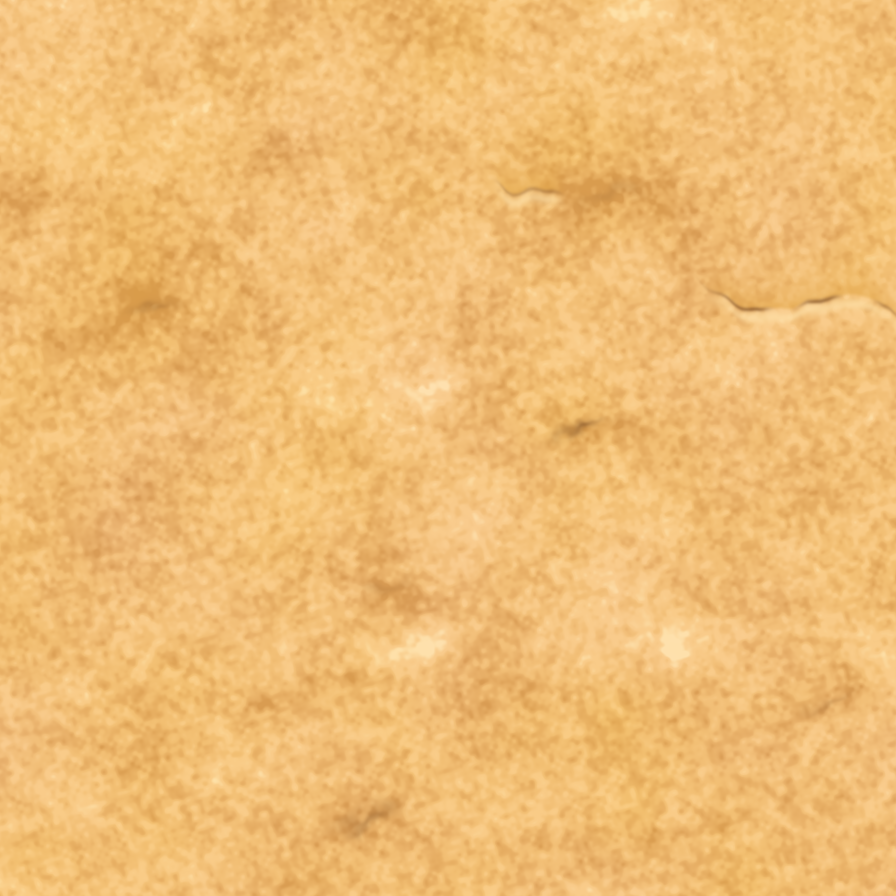
Reproduce this texture procedurally as a Shadertoy shader.

```glsl
const vec3 SHADOW = vec3(0.85, 0.61, 0.32);
const vec3 OCHRE = vec3(0.91, 0.69, 0.40);
const vec3 SAND = vec3(0.95, 0.75, 0.46);
const vec3 CREAM = vec3(0.975, 0.795, 0.53);
const vec3 PALE = vec3(0.995, 0.88, 0.66);
const vec3 UMBER = vec3(0.50, 0.31, 0.14);
const vec3 AMBER = vec3(0.88, 0.64, 0.25);
const vec2 SPREAD = vec2(0.7549, 0.5698);
const mat2 TURN = mat2(0.8, 0.6, -0.6, 0.8);

float hash(vec2 p) {
    vec3 q = fract(p.xyx * 0.1031);
    q += dot(q, q.yzx + 33.33);
    return fract((q.x + q.y) * q.z);
}

float noise(vec2 p) {
    vec2 i = floor(p), f = fract(p);
    f = f * f * (3.0 - 2.0 * f);
    vec2 e = vec2(0.0, 1.0);
    return mix(mix(hash(i), hash(i + e.yx), f.x),
               mix(hash(i + e.xy), hash(i + e.yy), f.x), f.y);
}

// Layered noise centred on zero
float fbm(vec2 p) {
    float sum = 0.0, amplitude = 0.5;
    for (int i = 0; i < 4; i++) {
        sum += amplitude * (noise(p) - 0.5);
        p = TURN * p * 2.03 + 17.3;
        amplitude *= 0.55;
    }
    return sum;
}

// Sandstone colour for a tone in standard deviations
vec3 sandRamp(float tone) {
    vec3 c = mix(SHADOW, OCHRE, smoothstep(-2.3, -0.8, tone));
    c = mix(c, SAND, smoothstep(-1.0, 0.1, tone));
    c = mix(c, CREAM, smoothstep(0.0, 1.1, tone));
    return mix(c, PALE, smoothstep(1.1, 2.8, tone));
}

// Soft elliptical blot, tilted by a slope
float blot(vec2 d, vec2 radius, float slope) {
    d.y -= slope * d.x;
    d /= radius;
    return exp(-dot(d, d));
}

// Signed height above a wavy crack, and a mask along its length
vec2 crack(vec2 d, float halfLength) {
    float x = d.x / halfLength;
    float wave = halfLength * (0.16 * sin(x * 3.2) - 0.25 * x);
    wave += 0.012 * (noise(vec2(d.x * 55.0, halfLength * 90.0)) - 0.5);
    return vec2(d.y - wave, 1.0 - smoothstep(0.45, 1.0, abs(x)));
}

void mainImage(out vec4 fragColor, in vec2 fragCoord) {
    vec2 uv = fragCoord / iResolution.xy;
    vec2 warp = vec2(fbm(uv * 14.0 + 5.0), fbm(uv * 14.0 + 41.0));
    vec2 p = uv + 0.07 * warp;

    // Broad clouds, flattened mottling and fine grain
    float clouds = fbm(uv * vec2(3.0, 4.0) + 8.0);
    float mottle = fbm(p * vec2(13.0, 18.0) + 60.0);
    float grain = noise(TURN * uv * 105.0) - 0.5;
    grain += 0.7 * (noise(TURN * TURN * uv * 180.0 + 9.0) - 0.5);
    float tone = 0.1 + 1.5 * clouds + 2.9 * mottle + 2.0 * grain;

    // Pale worn patches
    for (int i = 0; i < 8; i++) {
        float k = float(i), size = hash(vec2(k, 3.0));
        vec2 center = fract(vec2(0.47, 0.29) + k * SPREAD);
        vec2 radius = mix(vec2(0.025, 0.013), vec2(0.05, 0.035), size);
        tone += 1.5 * blot(p - center, radius, 0.35) * (0.8 + 2.0 * mottle);
    }

    // Dusky stains with small dark pits
    float pits = 0.0;
    for (int i = 0; i < 6; i++) {
        float k = float(i), size = hash(vec2(k, 11.0));
        vec2 d = p - fract(vec2(0.655, 0.515) + k * SPREAD);
        vec2 radius = mix(vec2(0.035, 0.015), vec2(0.06, 0.03), size);
        tone -= 1.1 * blot(d, radius, 0.1);
        tone -= 0.5 * blot(d, radius * 3.0, -0.1);
        pits += 0.6 / (1.0 + 0.7 * k) * blot(d, vec2(0.022, 0.006), 0.2);
    }

    vec3 color = sandRamp(tone);
    color.b += 0.09 * fbm(uv * 6.0 + 90.0);
    color = mix(color, UMBER, clamp(pits, 0.0, 0.75));

    // Cracks: amber shade above, dark line, pale lip below
    for (int i = 0; i < 2; i++) {
        float k = float(i);
        vec2 center = vec2(0.59, 0.79) + k * vec2(0.31, -0.13);
        float halfLength = mix(0.045, 0.13, k);
        vec2 c = crack(uv + 0.01 * warp - center, halfLength);
        float broken = c.y * smoothstep(0.15, 0.6, noise(uv * 24.0 + k * 7.0));
        float shade = smoothstep(-0.002, 0.004, c.x) * exp(-max(c.x, 0.0) / 0.025);
        float line = exp(-pow(c.x / 0.0028, 2.0));
        float lip = exp(-pow((c.x + 0.009) / 0.006, 2.0));
        color = mix(color, AMBER, 0.55 * shade * c.y);
        color = mix(color, PALE, 0.6 * lip * c.y);
        color = mix(color, UMBER, 0.6 * line * broken);
    }

    fragColor = vec4(clamp(color, 0.0, 1.0), 1.0);
}
```
